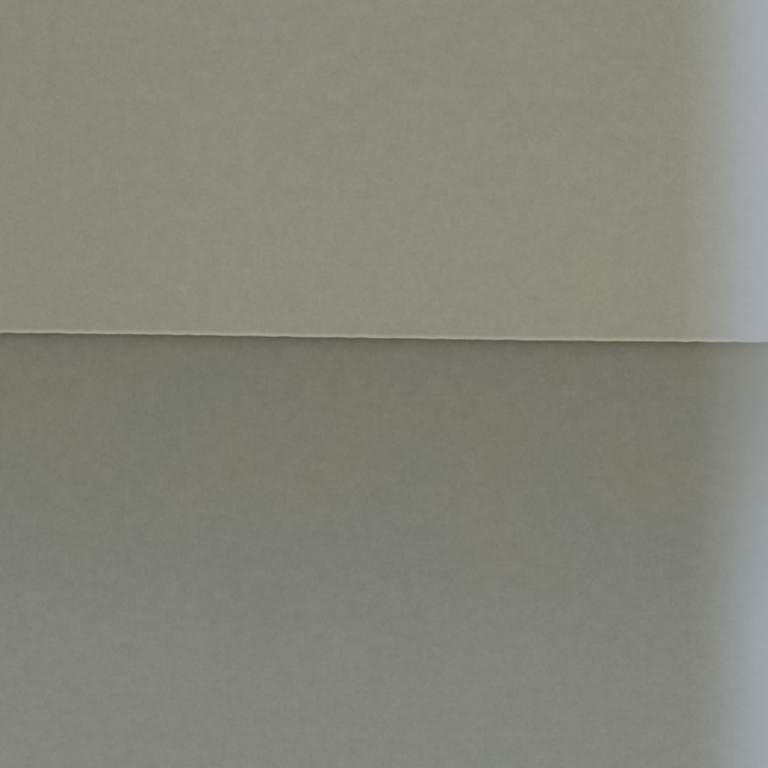
Give the GLSL for this texture, as a WebGL 1 fragment shader.

```glsl
precision highp float;
// Two overlapping sheets of grey-green card: a lit upper sheet whose lower edge
// casts a soft shadow on the sheet beneath, with cool light along the right side.
// Built from vertical gradients, a sloped edge distance and gradient-noise grain.
uniform vec2 u_resolution;

vec2 latticeGradient(vec2 cell) {
  vec3 p = fract(cell.xyx * vec3(0.1031, 0.1030, 0.0973));
  p += dot(p, p.yzx + 33.33);
  float angle = 6.2832 * fract((p.x + p.y) * p.z);
  return vec2(cos(angle), sin(angle));
}

float gradientNoise(vec2 p) {
  vec2 i = floor(p);
  vec2 f = fract(p);
  vec2 u = f * f * f * (f * (f * 6.0 - 15.0) + 10.0);
  float a = dot(latticeGradient(i), f);
  float b = dot(latticeGradient(i + vec2(1.0, 0.0)), f - vec2(1.0, 0.0));
  float c = dot(latticeGradient(i + vec2(0.0, 1.0)), f - vec2(0.0, 1.0));
  float d = dot(latticeGradient(i + vec2(1.0, 1.0)), f - vec2(1.0, 1.0));
  return mix(mix(a, b, u.x), mix(c, d, u.x), u.y);
}

float paperGrain(vec2 uv) {
  float sum = 0.0;
  float frequency = 38.0;
  float amplitude = 0.010;
  for (int octave = 0; octave < 4; octave++) {
    sum += amplitude * gradientNoise(uv * frequency + float(octave) * 17.3);
    frequency *= 1.9;
    amplitude *= 1.22;
  }
  return sum;
}

void main() {
  vec2 uv = gl_FragCoord.xy / u_resolution;
  float pixel = 1.0 / u_resolution.y;

  // Height above the slightly sloping, fibrous paper edge
  float edgeY = 0.567 - 0.0125 * smoothstep(-0.15, 1.0, uv.x);
  edgeY += 0.0010 * gradientNoise(vec2(uv.x * 60.0, 4.7));
  float height = uv.y - edgeY;
  float below = max(-height, 0.0);

  // Upper sheet with a thin bright rim
  vec3 upper = mix(vec3(0.555, 0.550, 0.490), vec3(0.545, 0.545, 0.488),
                   smoothstep(0.6, 1.0, uv.y));
  upper -= 0.012 * (1.0 - smoothstep(0.0, 0.35, uv.x));
  upper += 0.075 * exp(-pow((height - 0.002) / 0.0028, 2.0));

  // Lower sheet brightens and cools away from the edge
  vec3 lower = mix(vec3(0.475, 0.475, 0.425), vec3(0.520, 0.528, 0.497),
                   smoothstep(0.05, 0.58, below));
  float shadowDepth = mix(1.0, 0.65, smoothstep(0.88, 1.0, uv.x));
  lower -= shadowDepth * (0.105 * exp(-below / 0.006) + 0.032 * exp(-below / 0.045));

  // Cool light on the right, narrower over the lower sheet
  float upperGlow = smoothstep(0.865, 1.02, uv.x);
  upper = mix(upper, vec3(0.650, 0.670, 0.695), upperGlow);
  float lowerGlow = smoothstep(0.885, 1.02, uv.x);
  vec3 lowerLight = mix(vec3(0.555, 0.570, 0.560), vec3(0.625, 0.655, 0.680),
                        smoothstep(0.0, 0.40, below));
  lower = mix(lower, lowerLight, lowerGlow * mix(0.75, 1.0, smoothstep(0.0, 0.03, below)));

  float edgeBlur = max(0.0015, pixel * 0.8);
  vec3 color = mix(lower, upper, smoothstep(-edgeBlur, edgeBlur, height));

  // Fine grain, and broad mottling that drifts between warm and cool
  float glow = mix(lowerGlow, upperGlow, step(0.0, height));
  color += paperGrain(uv) * mix(1.0, 0.4, glow);
  color += vec3(0.009, 0.003, -0.007) * gradientNoise(uv * vec2(7.0, 9.0) + 3.1);

  gl_FragColor = vec4(clamp(color, 0.0, 1.0), 1.0);
}
```
